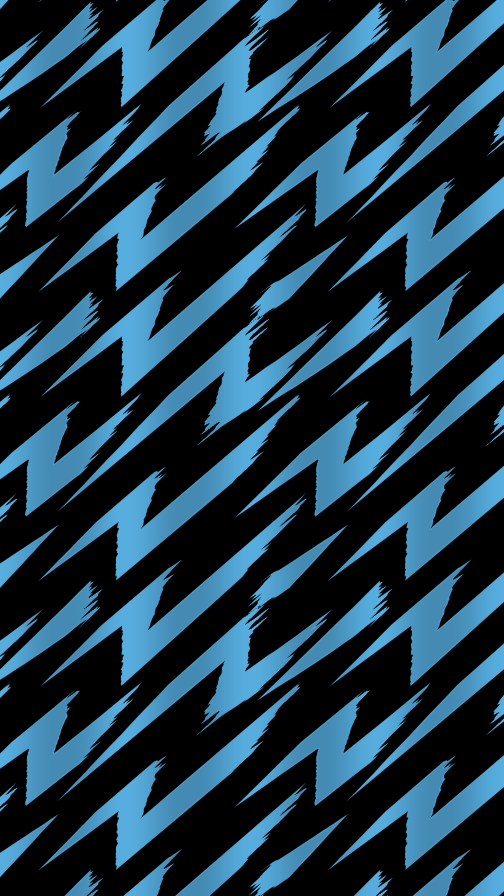
Write a WebGL 1 fragment shader that draws this pattern.

```glsl
precision highp float;

// Torn lightning bolts in blue on black, repeated on a square tile.
// Each bolt is a polygon distance wrapped into its own cell; streak noise
// along the diagonal frays its ends, and soft vertical bands shade the blue.

uniform vec2 u_resolution;

// The canvas is 432 units wide, with y running down from the top edge.
const float TILE = 248.0;
const vec2 STREAK = vec2(0.76, -0.65);

float hash(float n) {
  n = fract(n * 0.1031);
  n *= n + 33.33;
  return fract(n * (n + n));
}

// Pointed teeth of random length, one per cell.
float teeth(float v) {
  return hash(floor(v) + 71.0) * (1.0 - abs(2.0 * fract(v) - 1.0));
}

vec2 wrapAround(vec2 p, vec2 center) {
  return mod(p - center + 0.5 * TILE, TILE) - 0.5 * TILE + center;
}

float segment(vec2 p, vec2 a, vec2 b) {
  vec2 e = b - a;
  return length(p - a - e * clamp(dot(p - a, e) / dot(e, e), 0.0, 1.0));
}

// Slides the point along the streaks, most strongly where wear is 1.
vec2 fray(vec2 p, float wear) {
  float v = dot(p, vec2(0.65, 0.76));
  float s = 1.5 * teeth(v / 5.0) + 0.8 * teeth(v / 2.3 + 40.0) - 0.55;
  return p - STREAK * s * (1.6 + 19.0 * wear);
}

float wearNear(float dist, float radius) {
  return 1.0 - smoothstep(0.3 * radius, radius, dist);
}

// Adds one polygon edge: nearest distance, and sign by crossing count.
void edge(vec2 p, vec2 a, vec2 b, inout float dist, inout float side) {
  vec2 e = b - a, w = p - a;
  dist = min(dist, segment(p, a, b));
  bool above = p.y >= a.y, below = p.y < b.y, left = e.x * w.y > e.y * w.x;
  if ((above && below && left) || (!above && !below && !left)) side = -side;
}

// Zigzag: tapering left arm, upright kink, right arm with a torn end.
float bolt(vec2 p, vec2 tail, vec2 bend, vec2 top, vec2 notch,
           vec2 tip, vec2 end, vec2 foot, vec2 corner, float footWear) {
  p = wrapAround(p, 0.5 * (tail + tip));
  float wear = max(wearNear(length(p - top), 26.0),
                   wearNear(segment(p, mix(tip, end, 0.25), end), 26.0));
  wear = max(wear, footWear * wearNear(length(p - foot), 34.0));
  p = fray(p, wear);
  float dist = 1e5, side = 1.0;
  edge(p, tail, bend, dist, side);
  edge(p, bend, top, dist, side);
  edge(p, top, notch, dist, side);
  edge(p, notch, tip, dist, side);
  edge(p, tip, end, dist, side);
  edge(p, end, foot, dist, side);
  edge(p, foot, corner, dist, side);
  edge(p, corner, tail, dist, side);
  return dist * side;
}

// Loose splinter, torn along the side b-c.
float shard(vec2 p, vec2 a, vec2 b, vec2 c, vec2 d) {
  p = wrapAround(p, 0.5 * (a + b));
  p = fray(p, 0.8 * wearNear(segment(p, b, c), 24.0));
  float dist = 1e5, side = 1.0;
  edge(p, a, b, dist, side);
  edge(p, b, c, dist, side);
  edge(p, c, d, dist, side);
  edge(p, d, a, dist, side);
  return dist * side;
}

float pattern(vec2 p) {
  float d = bolt(p, vec2(35, 340), vec2(88, 287), vec2(148, 236), vec2(127, 292),
                 vec2(262, 175), vec2(214, 241), vec2(104, 340), vec2(105, 288), 0.0);
  d = min(d, bolt(p, vec2(33, 250), vec2(83, 199), vec2(140, 150), vec2(121, 205),
                  vec2(258, 88), vec2(205, 161), vec2(99, 250), vec2(101, 200), 0.0));
  d = min(d, bolt(p, vec2(-47, 196), vec2(10, 140), vec2(65, 95), vec2(46, 150),
                  vec2(120, 90), vec2(74, 154), vec2(22, 195), vec2(24, 146), 0.0));
  d = min(d, bolt(p, vec2(50, 438), vec2(144, 339), vec2(216, 275), vec2(212, 326),
                  vec2(285, 274), vec2(225, 342), vec2(176, 376), vec2(192, 319), 1.0));
  d = min(d, shard(p, vec2(-27, 352), vec2(82, 246), vec2(74, 285), vec2(20, 322)));
  return min(d, shard(p, vec2(298, 202), vec2(222, 252), vec2(218, 276), vec2(248, 256)));
}

void main() {
  float pixel = 432.0 / u_resolution.x;
  vec2 p = vec2(gl_FragCoord.x, u_resolution.y - gl_FragCoord.y) * pixel;

  // Four samples per pixel keep the fine streaks smooth.
  float cover = 0.0, rim = 0.0;
  for (int i = 0; i < 4; i++) {
    vec2 offset = vec2(mod(float(i), 2.0), floor(float(i) / 2.0)) - 0.5;
    float d = pattern(p + 0.5 * pixel * offset);
    cover += 0.25 * (1.0 - smoothstep(-0.4 * pixel, 0.4 * pixel, d));
    rim += 0.25 * smoothstep(-1.6, -0.3, d);
  }

  // Four bright bands across the width, with a thin lighter rim.
  float band = pow(0.5 + 0.5 * cos(6.2832 * p.x / 108.0), 1.3);
  vec3 blue = mix(vec3(0.265, 0.54, 0.70), vec3(0.34, 0.68, 0.87), max(band, 0.6 * rim));
  gl_FragColor = vec4(blue * cover, 1.0);
}
```
